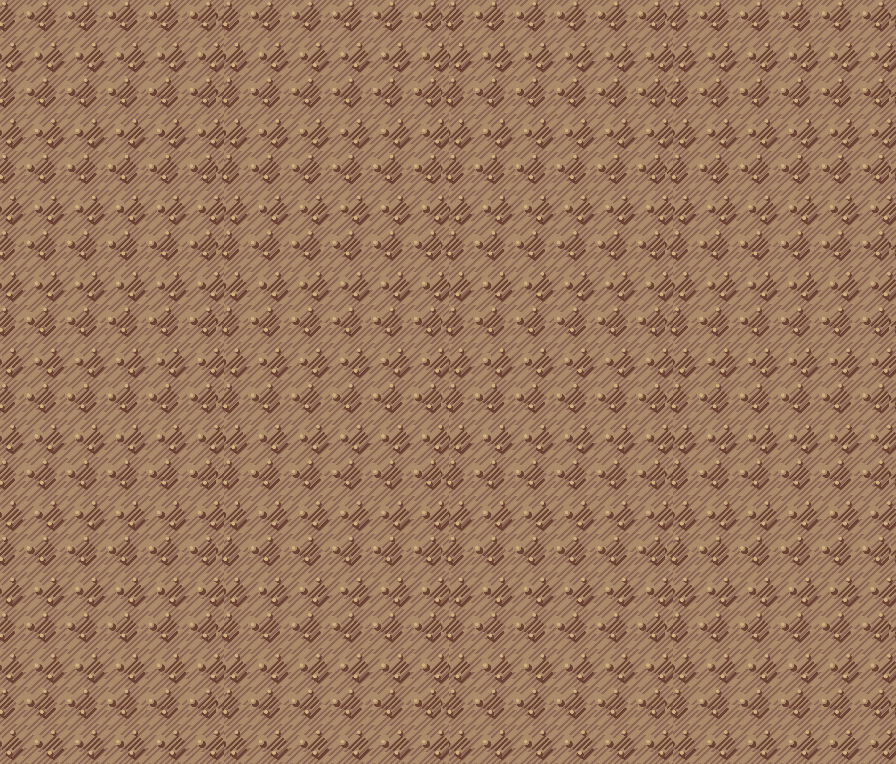
This pattern is drawn by a Shadertoy shader. Its source:

```glsl
// Sandy ground of diagonal scratches, pebbles and dark gouges in staggered rows.
// Twenty rows fill the height; four strips fill the width, each cutting its
// last cell short, so that two clusters crowd together at every seam.

const float ROWS = 20.0;
const float CELL = 1.0675;       // cell width, in row heights
const float STRIP = 5.5 * CELL;  // strip width, in row heights
const float LINES = 7.0;         // scratch lines per cell and per row
const vec3 SAND  = vec3(0.670, 0.540, 0.415);
const vec3 CLAY  = vec3(0.540, 0.390, 0.330);
const vec3 EARTH = vec3(0.420, 0.255, 0.200);
const vec3 GLINT = vec3(0.810, 0.690, 0.485);

float hash(float n) {
    return fract(sin(n * 12.9898) * 43758.5453);
}

// Coverage of a signed distance, with a crisp edge under one pixel wide
float fill(float d, float px) {
    return 1.0 - smoothstep(-0.35 * px, 0.35 * px, d);
}

float disc(vec2 p, vec2 centre, float radius) {
    return length(p - centre) - radius;
}

float capsule(vec2 p, vec2 a, vec2 b, float radius) {
    vec2 ap = p - a, ab = b - a;
    return length(ap - ab * clamp(dot(ap, ab) / dot(ab, ab), 0.0, 1.0)) - radius;
}

// Rising dashes that join across cells and rows; thicker and longer in a bed
float scratches(vec2 p, float bed) {
    vec2 slope = LINES * vec2(1.0 / CELL, -1.0);
    float across = dot(p, slope);
    float line = mod(floor(across), LINES);
    float duty = mix(0.62, 0.88, hash(line + 3.0)) + 0.12 * bed;
    float along = fract(p.y + line * 3.0 / LINES + 0.15 * hash(line + 11.0));
    float halfWidth = mix(0.024, 0.031, bed);
    float side = abs(fract(across) - 0.5) / length(slope) - halfWidth;
    float ends = (abs(along - 0.5) - 0.5 * duty) * 1.4;
    return max(side, ends);
}

// Dark gouges: slanted bars with a hooked foot
float gouges(vec2 p) {
    float d = capsule(p, vec2(0.30, 0.40), vec2(0.62, 0.72), 0.022);
    d = min(d, capsule(p, vec2(0.40, 0.36), vec2(0.70, 0.66), 0.026));
    d = min(d, capsule(p, vec2(0.57, 0.39), vec2(0.77, 0.59), 0.026));
    d = min(d, capsule(p, vec2(0.57, 0.14), vec2(0.80, 0.37), 0.036));
    return min(d, capsule(p, vec2(0.41, 0.25), vec2(0.57, 0.14), 0.034));
}

// Rounded stone: shadow to the lower right, small glint to the upper left
vec3 stone(vec3 col, vec2 p, vec2 centre, float radius, float glint, float px) {
    vec2 offset = radius * vec2(0.45, -0.45);
    col = mix(col, EARTH, fill(disc(p, centre + offset, radius), px));
    col = mix(col, SAND, fill(disc(p, centre - 0.3 * offset, radius * 0.8), px));
    return mix(col, GLINT, fill(disc(p, centre - 0.6 * offset, radius * glint), px));
}

// Scratches follow the unshifted ground; stones and gouges the staggered cell
vec3 groundCell(vec2 ground, vec2 p, float px) {
    float bedShape = capsule(p, vec2(0.42, 0.29), vec2(0.70, 0.57), 0.16);
    float bed = 1.0 - smoothstep(-0.06, 0.06, bedShape);
    vec3 col = mix(SAND, CLAY, fill(scratches(ground, bed), px));

    // Bare sand around the large pebble
    col = mix(col, SAND, fill(disc(p, vec2(0.14, 0.62), 0.15), px));
    col = mix(col, EARTH, fill(gouges(p), px));

    // One large pebble and two small ones
    col = stone(col, p, vec2(0.14, 0.56), 0.098, 0.48, px);
    col = stone(col, p, vec2(0.56, 0.82), 0.060, 0.72, px);
    return stone(col, p, vec2(0.48, 0.28), 0.060, 0.80, px);
}

void mainImage(out vec4 fragColor, in vec2 fragCoord) {
    float px = ROWS / iResolution.y;
    vec2 p = fragCoord * px;

    // Odd rows sit a little higher and further left
    float row = floor(p.y);
    vec2 shifted = p + mod(row, 2.0) * vec2(0.21, -0.07);

    // Strips restart the cells partway through a repeat
    vec2 cell = vec2(mod(mod(shifted.x, STRIP) + 0.23, CELL), shifted.y - row);
    vec2 ground = vec2(mod(p.x, STRIP), p.y);
    fragColor = vec4(groundCell(ground, cell, px), 1.0);
}
```
